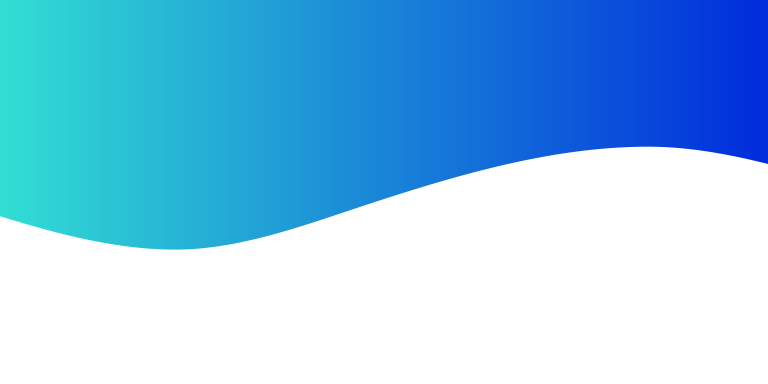
Give the GLSL for this background, as a Shadertoy shader.

```glsl
// A smooth wave hangs from the top of a white canvas, filled with a
// horizontal turquoise-to-blue gradient. Its lower edge is a chain of
// cubic Hermite arcs joined with matching slopes.

// Cubic arc between two knots, each given as (x, height, slope).
float arc(float x, vec3 a, vec3 b) {
    float width = b.x - a.x;
    float t = (x - a.x) / width;
    float s = 1.0 - t;
    return a.y * s * s * (1.0 + 2.0 * t) + b.y * t * t * (3.0 - 2.0 * t)
         + width * t * s * (a.z * s - b.z * t);
}

// Height of the wave edge, from the left side through trough and crest.
float waveHeight(float x) {
    vec3 trough = vec3(0.228, 0.350, 0.0);
    vec3 middle = vec3(0.446, 0.446, 0.67);
    vec3 crest = vec3(0.844, 0.618, 0.0);
    if (x < trough.x) return arc(x, vec3(0.0, 0.437, -0.62), trough);
    if (x < middle.x) return arc(x, trough, middle);
    if (x < crest.x) return arc(x, middle, crest);
    return arc(x, crest, vec3(1.0, 0.573, -0.5));
}

void mainImage(out vec4 fragColor, in vec2 fragCoord) {
    vec2 uv = fragCoord / iResolution.xy;

    // Horizontal gradient
    vec3 turquoise = vec3(0.196, 0.871, 0.831);
    vec3 blue = vec3(0.0, 0.169, 0.863);
    vec3 gradient = mix(turquoise, blue, uv.x);

    // Wave mask, smoothed over one pixel
    float above = (uv.y - waveHeight(uv.x)) * iResolution.y;
    float coverage = clamp(above + 0.5, 0.0, 1.0);

    fragColor = vec4(mix(vec3(1.0), gradient, coverage), 1.0);
}
```
